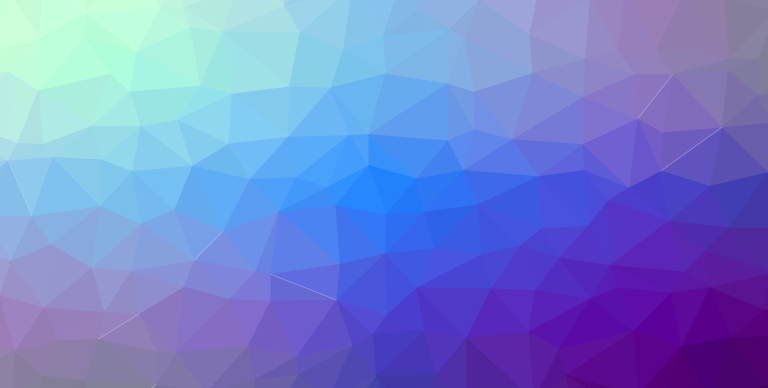
Give the GLSL for this background, as a Shadertoy shader.

```glsl
// Low-poly backdrop: a jittered grid split into flat-shaded triangles.
// Each facet averages one mint-blue-violet ramp read across and one read down,
// so the two mixed corners turn grey; a few seams show a faint pale hairline.

const vec2 GRID = vec2(16.0, 9.0);

float hash(vec2 p) {
    vec3 q = fract(vec3(p.xyx) * 0.1031);
    q += dot(q, q.yzx + 33.33);
    return fract((q.x + q.y) * q.z);
}

float cross2(vec2 a, vec2 b) {
    return a.x * b.y - a.y * b.x;
}

// Grid corner, moved at random
vec2 vertex(vec2 id) {
    vec2 jitter = vec2(hash(id + 17.3), hash(id + 71.9)) - 0.5;
    return id + 0.74 * jitter;
}

// Seven evenly spaced colours, from mint through blue to dark violet
vec3 ramp(float t) {
    vec3 stops[7] = vec3[7](
        vec3(0.80, 1.00, 0.85), vec3(0.67, 1.00, 0.86), vec3(0.49, 0.78, 0.95),
        vec3(0.10, 0.50, 1.00), vec3(0.29, 0.27, 0.83), vec3(0.36, 0.00, 0.62),
        vec3(0.25, 0.00, 0.35));
    float s = clamp(t, 0.0, 1.0) * 6.0;
    int i = min(int(s), 5);
    return mix(stops[i], stops[i + 1], s - float(i));
}

// Facet colour, taken at its centroid
vec3 facetColor(vec2 center) {
    vec2 uv = clamp(center / GRID, 0.0, 1.0);
    float across = uv.x, down = 1.0 - uv.y;
    float gap = abs(across - down);
    vec3 color = 0.5 * (ramp(across) + ramp(down));
    color.r += 0.28 * gap * (1.0 - gap);
    return color + 0.025 * (hash(center * 37.0) - 0.5);
}

// Signed distance to the left side of the line a-b
float edge(vec2 p, vec2 a, vec2 b) {
    return cross2(b - a, p - a) / length(b - a);
}

// Facet colour weighted by its smoothed coverage of the pixel
vec4 facet(vec2 p, vec2 a, vec2 b, vec2 c, float pixel) {
    float inside = min(edge(p, a, b), min(edge(p, b, c), edge(p, c, a)));
    float cover = clamp(inside / pixel + 0.5, 0.0, 1.0);
    return cover > 0.0 ? vec4(facetColor((a + b + c) / 3.0), 1.0) * cover : vec4(0.0);
}

float segment(vec2 p, vec2 a, vec2 b) {
    vec2 v = b - a;
    return length(p - a - v * clamp(dot(p - a, v) / dot(v, v), 0.0, 1.0));
}

void mainImage(out vec4 fragColor, in vec2 fragCoord) {
    vec2 p = fragCoord / iResolution.xy * GRID;
    float pixel = GRID.y / iResolution.y;
    vec4 sum = vec4(0.0);
    float seam = 0.0;

    // Nearby quads, each cut along its better diagonal
    for (int y = -1; y <= 1; y++)
    for (int x = -1; x <= 1; x++) {
        vec2 id = floor(p) + vec2(x, y);
        vec2 a = vertex(id), b = vertex(id + vec2(1, 0));
        vec2 c = vertex(id + vec2(1, 1)), d = vertex(id + vec2(0, 1));

        // Sine of the summed angles at b and d: positive keeps diagonal a-c
        float angles = cross2(c - b, a - b) * dot(a - d, c - d)
                     + dot(c - b, a - b) * cross2(a - d, c - d);
        if (angles < 0.0) {
            vec2 first = a;
            a = b; b = c; c = d; d = first;
        }
        sum += facet(p, a, b, c, pixel) + facet(p, a, c, d, pixel);

        // Rare pale hairline on the diagonal
        float line = 1.0 - smoothstep(0.0, 0.9 * pixel, segment(p, a, c));
        seam = max(seam, line * step(0.94, hash(id + 5.7)));
    }

    vec3 color = sum.rgb / max(sum.a, 0.001);
    fragColor = vec4(mix(color, vec3(0.80, 0.85, 0.95), 0.35 * seam), 1.0);
}
```
